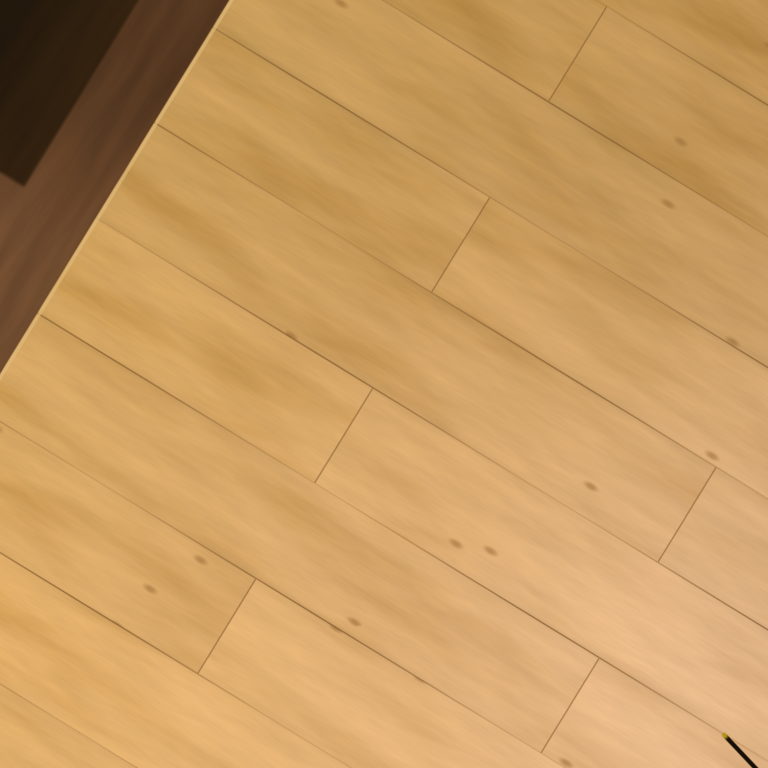
Write a Shadertoy shader that draws this texture.

```glsl
const float ROW_HEIGHT = 0.1456;
const float PLANK_LENGTH = 0.89;
const float FLOOR_EDGE = 0.2545;

float hash(vec2 p) {
    p = fract(p * vec2(0.1031, 0.1137));
    p += dot(p, p.yx + 33.33);
    return fract((p.x + p.y) * p.x * 17.0);
}

vec2 rotate(vec2 p, float angle) {
    float c = cos(angle), s = sin(angle);
    return vec2(c * p.x + s * p.y, c * p.y - s * p.x);
}

// Distance to the nearest scattered point and the hash of its cell
vec2 cellular(vec2 p) {
    vec2 cell = floor(p);
    vec2 nearest = vec2(8.0, 0.0);
    for (int j = -1; j <= 1; j++) {
        for (int i = -1; i <= 1; i++) {
            vec2 c = cell + vec2(i, j);
            vec2 site = c + vec2(hash(c + 7.1), hash(c + 53.7));
            float d = distance(p, site);
            if (d < nearest.x) nearest = vec2(d, hash(c + 91.3));
        }
    }
    return nearest;
}

// Warped sine octaves, roughly -1 to 1
float layeredSines(vec2 p) {
    float sum = 0.0, amplitude = 0.5;
    for (int i = 0; i < 5; i++) {
        sum += amplitude * sin(p.x + 1.6 * sin(p.y)) * cos(p.y + 0.8 * sin(p.x * 0.7));
        p = rotate(p, 0.9) * 1.75 + 2.3;
        amplitude *= 0.62;
    }
    return sum;
}

float lineMask(float d, float halfWidth, float soft) {
    return 1.0 - smoothstep(halfWidth - soft, halfWidth + soft, abs(d));
}

float segmentDistance(vec2 p, vec2 a, vec2 b) {
    vec2 ab = b - a;
    return length(p - a - ab * clamp(dot(p - a, ab) / dot(ab, ab), 0.0, 1.0));
}

// Golden at the top, warm at lower left, paler at lower right
vec3 lightWood(vec2 uv) {
    vec3 top = mix(vec3(0.80, 0.625, 0.355), vec3(0.765, 0.59, 0.345), uv.x);
    vec3 bottom = mix(vec3(0.885, 0.685, 0.415), vec3(0.855, 0.675, 0.485), uv.x);
    vec3 color = mix(bottom, top, smoothstep(0.1, 0.95, uv.y));
    float glow = exp(-9.0 * dot(uv - vec2(0.88, 0.05), uv - vec2(0.88, 0.05)));
    return color + glow * vec3(0.05, 0.05, 0.06);
}

vec3 plankFloor(vec2 uv, vec2 q, float soft) {
    float rowPos = (q.y - 0.031) / ROW_HEIGHT;
    float row = floor(rowPos);
    float jointStart = mix(1.113, 0.678, mod(row, 2.0));
    float lengthPos = (q.x - jointStart) / PLANK_LENGTH;
    float tone = hash(vec2(floor(lengthPos), row) + 20.0);

    // Streaks, fibres and knots along the plank
    vec2 shift = vec2(tone * 37.0, tone * 19.0);
    float broad = layeredSines(q * vec2(6.0, 28.0) + shift);
    float streak = layeredSines(q * vec2(13.0, 95.0) + shift);
    float fibre = cellular(q * vec2(28.0, 240.0) + shift).x - 0.5;
    vec2 knot = cellular(q * vec2(9.0, 20.0) + shift);
    float knotMask = step(0.88, knot.y) * smoothstep(0.13, 0.02, knot.x);
    vec3 color = lightWood(uv) * (1.0 + 0.04 * (tone - 0.5));
    color *= 1.0 + 0.03 * streak + 0.025 * fibre;
    color -= max(-broad, 0.0) * vec3(0.06, 0.065, 0.075);
    color += max(broad, 0.0) * vec3(0.035, 0.03, 0.03);
    color = mix(color, vec3(0.58, 0.40, 0.20), 0.5 * knotMask);

    // Long seams fade in and out; end joints stay even
    float seamDist = (rowPos - floor(rowPos + 0.5)) * ROW_HEIGHT;
    float jointDist = (lengthPos - floor(lengthPos + 0.5)) * PLANK_LENGTH;
    float wear = 0.5 + 0.3 * sin(q.x * 9.0 + floor(rowPos + 0.5) * 2.4);
    float seam = lineMask(seamDist, 0.0008, soft) * wear;
    float joint = lineMask(jointDist, 0.0008, soft) * 0.65;
    color *= 1.0 - 0.06 * wear * exp(-abs(seamDist) * 180.0);
    return mix(color, vec3(0.50, 0.34, 0.17), max(seam, joint));
}

vec3 darkFloor(vec2 q, float soft) {
    float grain = layeredSines(q.yx * vec2(9.0, 75.0));
    vec3 brown = mix(vec3(0.33, 0.215, 0.125), vec3(0.43, 0.29, 0.18),
                     smoothstep(-0.05, 0.3, q.y));
    float nearBlack = (1.0 - smoothstep(0.152 - soft, 0.156 + soft, q.x))
                    * (1.0 - smoothstep(0.188 - soft, 0.194 + soft, q.y));
    vec3 shade = mix(vec3(0.13, 0.09, 0.045), vec3(0.20, 0.13, 0.06),
                     smoothstep(0.0, 0.15, q.x));
    return mix(brown, shade, nearBlack) * (1.0 + 0.10 * grain);
}

void mainImage(out vec4 fragColor, in vec2 fragCoord) {
    vec2 uv = fragCoord / iResolution.xy;
    float soft = 1.0 / iResolution.y;
    vec2 q = rotate(vec2(uv.x, 1.0 - uv.y), 0.55);

    // Two floors meeting at a pale lip
    float onLight = smoothstep(-soft, soft, q.x - FLOOR_EDGE);
    vec3 color = mix(darkFloor(q, soft), plankFloor(uv, q, soft), onLight);
    color = mix(color, vec3(0.87, 0.73, 0.49), 0.7 * lineMask(q.x - FLOOR_EDGE - 0.003, 0.002, soft));

    // Thin dark rod with a yellow tip
    vec2 tip = vec2(0.943, 0.043);
    float rod = segmentDistance(uv, tip, vec2(0.995, -0.012));
    vec3 rodColor = mix(vec3(0.70, 0.58, 0.08), vec3(0.09, 0.06, 0.02),
                        smoothstep(0.002, 0.008, distance(uv, tip)));
    color = mix(color, rodColor, lineMask(rod, 0.0028, soft));
    fragColor = vec4(color, 1.0);
}
```
